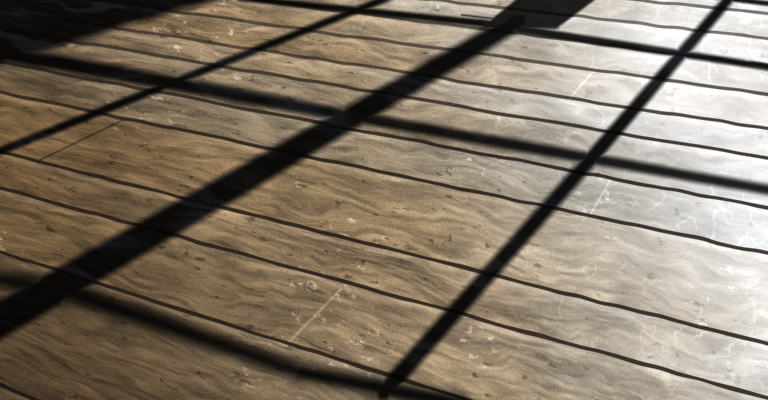
A WebGL 2 fragment shader for this texture:

```glsl
#version 300 es
precision highp float;

uniform vec2 u_resolution;
out vec4 outColor;

float hash(vec2 p) {
    vec3 q = fract(vec3(p.xyx) * 0.1031);
    q += dot(q, q.yzx + 33.33);
    return fract((q.x + q.y) * q.z);
}

float noise(vec2 p) {
    vec2 i = floor(p), f = fract(p);
    f = f * f * (3.0 - 2.0 * f);
    return mix(mix(hash(i), hash(i + vec2(1, 0)), f.x),
               mix(hash(i + vec2(0, 1)), hash(i + vec2(1, 1)), f.x), f.y);
}

float fbm(vec2 p) {
    float sum = 0.0, amp = 0.5;
    for (int i = 0; i < 4; i++) {
        sum += amp * noise(p);
        p = p * 2.03 + 17.7;
        amp *= 0.5;
    }
    return sum;
}

// Soft tapered bar from a to b; half widths wa and wb
float bar(vec2 p, vec2 a, vec2 b, float wa, float wb, float soft) {
    vec2 ab = b - a;
    float h = clamp(dot(p - a, ab) / dot(ab, ab), 0.0, 1.0);
    return smoothstep(-soft, soft, mix(wa, wb, h) - length(p - a - ab * h));
}

// Window frame shadows, 0 = lit and 1 = fully shaded
float windowShadow(vec2 p) {
    float s = bar(p, vec2(-0.3, 3.37), vec2(5.2, 0.2), 0.18, 0.09, 0.05);
    s = max(s, bar(p, vec2(3.84, 3.92), vec2(5.9, 1.6), 0.085, 0.07, 0.045));
    s = max(s, bar(p, vec2(5.9, 1.6), vec2(7.33, -0.06), 0.07, 0.05, 0.035));
    s = max(s, bar(p, vec2(-0.1, 1.55), vec2(3.95, -0.05), 0.04, 0.035, 0.03));
    s = max(s, bar(p, vec2(-0.1, 0.5), vec2(3.4, 1.14), 0.085, 0.065, 0.05));
    s = max(s, 0.94 * bar(p, vec2(3.4, 1.14), vec2(7.8, 1.92), 0.06, 0.05, 0.04));
    s = max(s, bar(p, vec2(2.4, -0.02), vec2(4.8, 0.23), 0.03, 0.035, 0.025));
    s = max(s, 0.95 * bar(p, vec2(4.8, 0.23), vec2(7.8, 0.69), 0.04, 0.035, 0.025));
    s = max(s, bar(p, vec2(7.15, -0.03), vec2(7.8, 0.05), 0.025, 0.025, 0.02));
    s = max(s, 0.95 * bar(p, vec2(-0.1, 2.78), vec2(0.7, 2.92), 0.07, 0.12, 0.09));
    s = max(s, 0.97 * bar(p, vec2(0.7, 2.92), vec2(3.0, 3.72), 0.1, 0.08, 0.09));
    s = max(s, bar(p, vec2(3.0, 3.72), vec2(4.6, 4.04), 0.08, 0.09, 0.08));

    // Panel and latch at the top
    float panel = min(0.3 - p.y, min(p.x - 5.15 + 1.25 * p.y, 5.95 - 1.33 * p.y - p.x));
    s = max(s, 0.93 * smoothstep(-0.03, 0.04, panel));
    for (int i = 0; i < 4; i++) {
        float k = float(i);
        vec2 a = vec2(4.62 + 0.27 * k, 0.15 + 0.09 * mod(k, 2.0) + 0.04 * k);
        s = max(s, 0.75 * bar(p, a, a + vec2(0.42, 0.05), 0.01, 0.01, 0.015));
    }
    // Wall shade in the corner
    float corner = 0.64 - 0.3 * p.x - p.y + 0.05 * (noise(p * 4.0) - 0.5);
    return max(s, 0.98 * smoothstep(-0.05, 0.07, corner));
}

void main() {
    vec2 uv = gl_FragCoord.xy / u_resolution;
    vec2 p = vec2(uv.x * 7.68, (1.0 - uv.y) * 4.0);

    // Planks fan out from a far vanishing point
    float reach = p.x + 14.95;
    float slope = (p.y + 2.22) / reach;
    float seams[12] = float[](0.104, 0.115, 0.127, 0.1397, 0.155, 0.168,
                              0.19, 0.21, 0.25, 0.274, 0.317, 0.406);
    float plank = 0.0, seamDist = 9.0;
    float wobble = 0.018 * (noise(vec2(p.x * 5.0, slope * 90.0)) - 0.5);
    for (int i = 0; i < 12; i++) {
        float d = (slope - seams[i]) * reach + wobble;
        plank += step(0.0, d);
        if (abs(d) < abs(seamDist)) seamDist = d;
    }

    // Window glare from warm brown to silver
    float glare = p.x * 0.13 - p.y * 0.06;
    glare += 0.16 * (fbm(p * vec2(0.9, 1.6) + plank * 3.1) - 0.47);
    glare += 0.07 * (hash(vec2(plank, 4.0)) - 0.5);
    vec3 col = mix(vec3(0.39, 0.32, 0.23), vec3(0.58, 0.52, 0.43), smoothstep(-0.15, 0.42, glare));
    col = mix(col, vec3(0.71, 0.69, 0.65), smoothstep(0.38, 0.66, glare));
    col = mix(col, vec3(0.94, 0.945, 0.95), smoothstep(0.6, 0.87, glare));

    // Wood grain, stretched along the planks
    float calm = 1.0 - 0.7 * smoothstep(0.35, 0.85, glare);
    float warp = fbm(vec2(p.x * 1.3, slope * 45.0) + plank * 9.0);
    float fibre = fbm(vec2(p.x * 3.5 + plank * 13.0, slope * 420.0 + warp * 7.0));
    float broad = fbm(vec2(p.x * 0.9 + plank * 5.0, slope * 110.0 + warp * 4.0));
    float grit = hash(floor(p * 66.0)) - 0.5;
    col *= 1.0 + calm * (0.75 * (fibre - 0.47) + 0.5 * (broad - 0.47) + 0.1 * grit);
    col *= mix(vec3(1.0), vec3(1.05, 0.99, 0.91), calm * hash(vec2(plank, 8.0)));

    // Worn pale flecks, dark pits and scuffs in the glare
    float patches = smoothstep(0.48, 0.7, fbm(p * 1.7 + 6.0));
    float flecks = smoothstep(0.6, 0.78, fbm(vec2(p.x * 13.0, slope * 330.0)));
    col += 0.24 * flecks * patches;
    col *= 1.0 - 0.35 * calm * smoothstep(0.67, 0.8, fbm(vec2(p.x * 8.0, slope * 300.0) + 41.0));
    float scuff = 1.0 - smoothstep(0.0, 0.035, abs(fbm(p * 2.6 + 2.0) - 0.5));
    col += 0.09 * scuff * smoothstep(0.3, 0.6, glare) * noise(p * 9.0);

    // Butt joints
    float joint = bar(p, vec2(3.41, 2.89), vec2(2.88, 3.43), 0.01, 0.012, 0.016);
    joint = max(joint, bar(p, vec2(6.11, 1.79), vec2(5.9, 2.15), 0.008, 0.008, 0.014));
    joint = max(joint, bar(p, vec2(5.96, 0.68), vec2(5.7, 0.98), 0.007, 0.007, 0.014));
    joint = max(joint, bar(p, vec2(3.7, 0.94), vec2(3.45, 1.1), 0.007, 0.007, 0.014));
    col = mix(col, col + 0.22, joint * (0.5 + 0.5 * noise(p * 20.0)));
    col *= 1.0 - 0.5 * bar(p, vec2(1.23, 1.2), vec2(0.4, 1.6), 0.007, 0.007, 0.014);

    // Dark seams with a worn bright lip
    float seamWidth = 0.006 + 0.003 * p.y * noise(vec2(p.x * 3.0, plank));
    float seam = 1.0 - smoothstep(seamWidth, seamWidth + 0.018, abs(seamDist));
    col += 0.06 * smoothstep(0.06, 0.02, abs(seamDist - 0.03));
    col = mix(col, vec3(0.12, 0.09, 0.07), seam * mix(0.6, 0.85, smoothstep(0.2, 1.6, p.y)));

    // Shadows, with a faint cool sheen in the shade
    float shade = windowShadow(p);
    vec3 dark = col * 0.07 + vec3(0.008, 0.008, 0.011);
    dark += vec3(0.04, 0.045, 0.06) * smoothstep(0.5, 0.7, broad);
    col = mix(col, dark, shade);
    col *= 1.0 - 0.22 * smoothstep(2.4, 4.2, p.y) * smoothstep(4.0, 0.0, p.x);
    outColor = vec4(clamp(col, 0.0, 1.0), 1.0);
}
```
